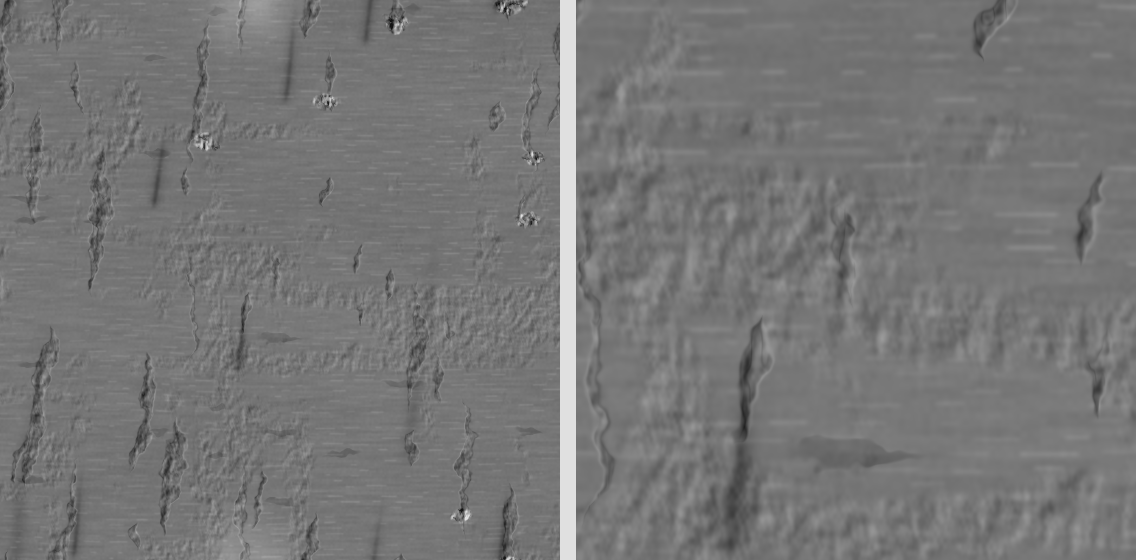
Left: the whole. Right: its middle third, enlarged.
Give the GLSL for this texture, as a WebGL 1 fragment shader.

```glsl
precision highp float;
uniform vec2 u_resolution;

#define BASE_GRAY 0.457
#define DASH_ROWS 105.0
#define DASH_LIGHT 0.055
#define FLAKES 34
#define FLAKE_DARK 0.026
#define RIM_CONTRAST 0.10
#define RELIEF 0.42
#define STREAKS 8
#define STREAK_DARK 0.065
#define KNOT_LIGHT 0.08
#define GLOW_LIGHT 0.12

float hash(vec2 p) {
  vec3 q = fract(vec3(p.xyx) * 0.1031);
  q += dot(q, q.yzx + 33.33);
  return fract((q.x + q.y) * q.z);
}

float noise(vec2 p) {
  vec2 i = floor(p), f = fract(p);
  f = f * f * (3.0 - 2.0 * f);
  return mix(mix(hash(i), hash(i + vec2(1, 0)), f.x),
             mix(hash(i + vec2(0, 1)), hash(i + vec2(1, 1)), f.x), f.y);
}

float fbm(vec2 p) {
  return 0.55 * noise(p) + 0.3 * noise(p * 2.1 + 7.3) + 0.15 * noise(p * 4.3 + 19.1);
}

// Offset to a centre, wrapped around the unit square
vec2 wrapTo(vec2 p, vec2 centre) {
  return fract(p - centre + 0.5) - 0.5;
}

float bell(float x) { return exp(-x * x); }

// Fine, broken horizontal dashes
float dashes(vec2 p) {
  float y = p.y * DASH_ROWS + 1.2 * noise(p * vec2(5.0, 3.0));
  float row = floor(y);
  float x = p.x * 21.0 + 9.0 * hash(vec2(row, 3.0));
  vec2 id = vec2(floor(x), row);
  float halfLength = mix(0.12, 0.46, hash(id + 11.0));
  float across = fract(y) - mix(0.35, 0.65, hash(id + 23.0));
  float along = abs(fract(x) - 0.5);
  float shape = smoothstep(halfLength, halfLength - 0.12, along) * bell(across / 0.2);
  return shape * smoothstep(0.2, 0.9, hash(id + 37.0));
}

// Sparse dark lens-shaped marks
float lenses(vec2 p, float jag) {
  vec2 g = p * vec2(9.0, 24.0);
  vec2 id = floor(g);
  vec2 d = fract(g) - 0.5 + vec2(0.0, jag * 0.6);
  float size = mix(0.15, 0.4, hash(id + 5.0));
  float r = length(d / vec2(size, 0.16));
  return smoothstep(1.1, 0.7, r) * step(0.91, hash(id + 61.0));
}

// Long, soft, leaning shadows, darkest at the lower end
float streaks(vec2 p) {
  float sum = 0.0;
  for (int i = 0; i < STREAKS; i++) {
    float k = float(i);
    float r = hash(vec2(k, 71.0));
    float len = mix(0.14, 0.65, r * r);
    vec2 d = wrapTo(p, vec2(fract(k * 0.618 + 0.43), hash(vec2(k, 83.0))));
    float t = d.y / len + 0.5;
    float x = d.x - 0.14 * d.y - 0.012 * (noise(vec2(p.y * 6.0, k)) - 0.5);
    float fade = smoothstep(0.0, 0.12, t) * smoothstep(1.0, 0.2, t);
    sum += fade * (bell(x / 0.013) + 2.2 * (1.0 - r) * step(r, 0.45) * bell(x / 0.0045));
  }
  return sum;
}

void main() {
  vec2 p = gl_FragCoord.xy / u_resolution.y;
  float soft = max(0.0018, 1.0 / u_resolution.y);

  // Shared ragged warp and embossed grain
  float jag = fbm(p * vec2(38.0, 42.0)) - 0.5;
  vec2 q = p * vec2(95.0, 62.0);
  float grain = fbm(q);
  float relief = grain - fbm(q + vec2(0.35, -0.25));
  float crease = smoothstep(0.05, 0.0, abs(fbm(p * vec2(75.0, 24.0) + 4.0) - 0.5));

  // Peeling vertical flakes, some ending in a knot
  float flakeMask = 0.0, flakeShade = 0.0, knotMask = 0.0;
  for (int i = 0; i < FLAKES; i++) {
    float k = float(i);
    float r = hash(vec2(k, 1.0)), s = hash(vec2(k, 2.0));
    float halfLength = mix(0.025, 0.15, r * r);
    float width = mix(0.005, 0.018, s) * mix(0.6, 1.0, r);
    vec2 centre = vec2(fract(k * 0.618 + 0.08 * s), hash(vec2(k, 5.0)));
    vec2 d = wrapTo(p, centre);
    float t = d.y / halfLength;
    float x = d.x - mix(-0.03, 0.14, s) * d.y + 0.022 * jag
            + 0.024 * (noise(vec2(p.y * 13.0, k * 7.0)) - 0.5);
    float w = width * (1.0 - t * t) * (0.3 + 1.1 * noise(vec2(p.y * 24.0, k * 5.0 + 2.0)));
    float inner = w - abs(x);
    float inside = smoothstep(-soft, soft, inner);
    float side = clamp(x / 0.003, -1.0, 1.0) * (s > 0.4 ? 1.0 : -1.0);
    float rim = bell(inner / soft) * smoothstep(1.2, 0.8, abs(t));
    flakeMask = max(flakeMask, inside);
    flakeShade += rim * RIM_CONTRAST * (0.75 * side + 0.6 * jag);
    flakeShade -= inside * 0.12 * s * s * bell((x + 0.4 * w) / 0.004);

    vec2 knot = (d + vec2(0.0, halfLength * 0.7)) / mix(vec2(0.014, 0.008), vec2(0.032, 0.018), s);
    float knotEdge = length(knot) + 1.5 * jag;
    knotMask = max(knotMask, smoothstep(1.1, 0.6, knotEdge) * step(0.7, hash(vec2(k, 9.0))));
  }

  // Rough vertical patches and horizontal scar bands
  float patchMask = smoothstep(0.58, 0.78, fbm(p * vec2(13.0, 4.0) + 31.0) + 0.3 * jag);
  float bandMask = smoothstep(0.66, 0.82, noise(p * vec2(2.5, 17.0) + 52.0) + 0.3 * jag);
  float rough = max(flakeMask, max(0.8 * patchMask, 0.65 * bandMask));

  // Smooth bark skin
  float shade = BASE_GRAY + 0.045 * (fbm(p * vec2(3.0, 5.0)) - 0.5);
  shade += 0.04 * (noise(p * vec2(24.0, 210.0)) - 0.5);
  shade += 0.018 * (noise(p * 260.0) - 0.5);
  float dashCover = mix(0.55, 1.1, noise(p * vec2(4.0, 7.0) + 8.0));
  shade += DASH_LIGHT * dashCover * dashes(p) * (1.0 - 0.85 * rough);
  shade -= 0.055 * lenses(p, jag) * (0.6 + grain);

  // Raised and broken surface
  shade += RELIEF * relief * (0.04 + rough);
  shade += flakeShade - flakeMask * (FLAKE_DARK + 0.05 * crease);
  float crackle = smoothstep(0.08, 0.0, abs(grain - 0.47));
  shade += knotMask * (KNOT_LIGHT + 1.1 * relief - 0.17 * crackle);

  // Broad shadows and a pale worn spot
  shade -= STREAK_DARK * streaks(p);
  vec2 glow = wrapTo(p, vec2(0.45, 0.99)) / vec2(0.07, 0.07);
  shade += GLOW_LIGHT * exp(-dot(glow, glow)) * (0.6 + 0.8 * noise(p * vec2(30.0, 12.0)));

  gl_FragColor = vec4(vec3(clamp(shade, 0.08, 0.88)), 1.0);
}
```
